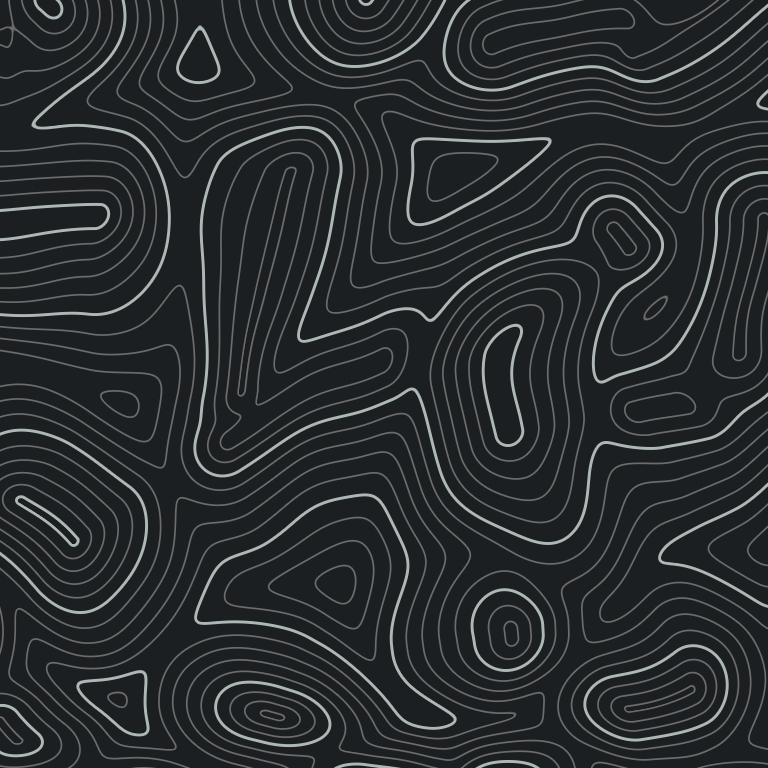
Write a WebGL 1 fragment shader that draws this pattern.

```glsl
precision highp float;
// Topographic contour lines on a dark ground. Scattered, warped ridges form a
// height field by a smooth minimum of their distances; each level of it is
// drawn as a line of constant width, with every fifth one bold and bright.
uniform vec2 u_resolution;

vec2 hash2(vec2 p) {
  return fract(sin(vec2(dot(p, vec2(127.1, 311.7)), dot(p, vec2(269.5, 183.3)))) * 43758.5453);
}

// Smooth two-channel value noise in -1..1
vec2 noise2(vec2 p) {
  vec2 i = floor(p), f = fract(p);
  f = f * f * f * (f * (f * 6.0 - 15.0) + 10.0);
  vec2 low = mix(hash2(i), hash2(i + vec2(1.0, 0.0)), f.x);
  vec2 high = mix(hash2(i + vec2(0.0, 1.0)), hash2(i + 1.0), f.x);
  return mix(low, high, f.y) * 2.0 - 1.0;
}

float segmentDistance(vec2 p, vec2 halfAxis) {
  float t = clamp(dot(p, halfAxis) / dot(halfAxis, halfAxis), -1.0, 1.0);
  vec2 offset = p - halfAxis * t;
  return sqrt(dot(offset, offset) + 0.0004);
}

// Softly blended distance to one random ridge per cell
float height(vec2 p) {
  p += 0.055 * noise2(p * 3.7 + 5.3) + 0.012 * noise2(p * 8.0 + 21.0);
  p *= 3.7;
  vec2 cell = floor(p);
  float sum = 0.0;
  for (int y = -2; y <= 2; y++) {
    for (int x = -2; x <= 2; x++) {
      vec2 id = cell + vec2(float(x), float(y));
      vec2 center = id + 0.5 + 0.7 * (hash2(id) - 0.5);
      vec2 shape = hash2(id + 47.0);
      float angle = shape.x * 3.14159;
      float halfLength = 0.02 + 0.48 * shape.y * shape.y;
      float d = segmentDistance(p - center, halfLength * vec2(cos(angle), sin(angle)));
      float lift = 0.3 * hash2(id + 91.0).x;
      sum += exp((lift - d) / 0.055);
    }
  }
  return -0.055 * log(sum) / 3.7;
}

// Coverage of a line with the given width at every multiple of the interval
float contour(float h, float slope, float interval, float width, float pixel) {
  float d = abs(fract(h / interval + 0.5) - 0.5) * interval / slope;
  return clamp((0.5 * width - d) / pixel + 0.5, 0.0, 1.0);
}

void main() {
  float pixel = 1.0 / min(u_resolution.x, u_resolution.y);
  vec2 p = gl_FragCoord.xy * pixel;

  // Height and its slope, which turns level differences into distances
  float h = height(p);
  vec2 e = vec2(0.001, 0.0);
  vec2 gradient = vec2(height(p + e.xy) - h, height(p + e.yx) - h) / e.x;
  float slope = max(length(gradient), 0.2);

  // Fine lines first, bold index lines on top
  vec3 ground = vec3(0.11, 0.12, 0.13);
  vec3 fineLine = vec3(0.42, 0.425, 0.42);
  vec3 boldLine = vec3(0.68, 0.72, 0.71);
  float level = h + 0.5;
  vec3 color = mix(ground, fineLine, contour(level, slope, 0.0175, 0.0022, pixel));
  color = mix(color, boldLine, contour(level, slope, 0.0875, 0.0038, pixel));
  gl_FragColor = vec4(color, 1.0);
}
```
